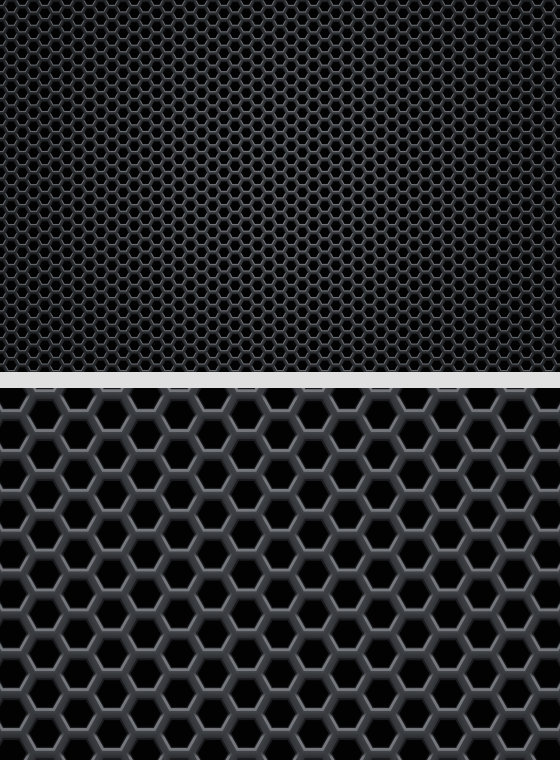
Top: the whole. Bottom: its middle third, enlarged.
This pattern is drawn by a WebGL 1 fragment shader. Its source:

```glsl
precision highp float;

uniform vec2 u_resolution;

// Offset from the nearest point of a rectangular lattice
vec2 latticeOffset(vec2 p, vec2 period) {
  return mod(p + 0.5 * period, period) - 0.5 * period;
}

// Offset from the nearest hole; alternate columns shift by half a pitch
vec2 holeOffset(vec2 p) {
  vec2 period = vec2(1.7320508, 1.0);
  vec2 even = latticeOffset(p, period);
  vec2 odd = latticeOffset(p - 0.5 * period, period);
  return dot(even, even) < dot(odd, odd) ? even : odd;
}

// Flat-topped hexagon metric: 0 at the centre, 0.5 at the cell border
float hexRadius(vec2 p) {
  p = abs(p);
  return max(p.y, 0.8660254 * p.x + 0.5 * p.y);
}

// Antialiased step from inside to outside
float outside(float radius, float edge, float blur) {
  return smoothstep(edge - blur, edge + blur, radius);
}

void main() {
  vec2 centred = (gl_FragCoord.xy - 0.5 * u_resolution) / u_resolution.x;

  // One unit is one vertical pitch: 50 columns across, 28 holes down
  vec2 p = centred * vec2(43.3, 42.15);
  float blur = 0.6 * 42.15 / u_resolution.x;

  vec2 q = holeOffset(p - vec2(0.0, 0.5));
  float radius = hexRadius(q);
  float up = q.y / max(length(q), 0.001);

  // Soft light in the middle of the sheet
  float glow = 1.0 - smoothstep(0.05, 0.6, length(centred * vec2(1.0, 1.15)));

  // Metal face, rounded between neighbouring holes
  float slope = clamp((0.5 - radius) / 0.12, 0.0, 1.0);
  vec3 face = mix(vec3(0.13, 0.14, 0.15), vec3(0.23, 0.24, 0.255), glow);
  face *= 1.0 - 0.28 * up * slope;

  // Hole, its inner wall and the face around it
  vec3 wall = vec3(0.085, 0.09, 0.1) * (0.8 + 0.4 * glow);
  vec3 color = mix(vec3(0.008), wall, outside(radius, 0.335, blur));
  color = mix(color, face, outside(radius, 0.385, blur));

  // Bright lip along the lower three sides
  float lip = outside(radius, 0.365, blur) - outside(radius, 0.435, blur);
  lip *= 1.0 - smoothstep(-0.3, 0.1, up);
  color = mix(color, mix(vec3(0.4, 0.41, 0.43), vec3(0.46, 0.47, 0.49), glow), lip);

  gl_FragColor = vec4(color, 1.0);
}
```
